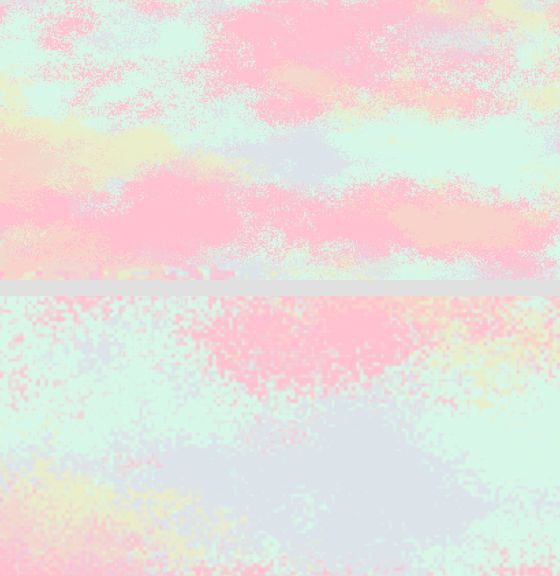
Top: the whole. Bottom: its middle third, enlarged.
This texture is drawn by a WebGL 1 fragment shader. Its source:

```glsl
precision highp float;
// Draws pastel clouds of pink, mint, yellow and lavender with frayed, grainy edges.

#define CLOUD_SCALE vec2(1.8, 4.5)   // first octave, cells per canvas height
#define OCTAVE_STEP vec2(2.2, 1.88)  // wide clouds turn into round grains
#define OCTAVE_GAIN 0.62
#define GRAIN_SCALE 205.0
#define GRAIN_AMOUNT 0.18
#define BLOB_SCALE 42.0
#define BLOB_AMOUNT 0.36
#define STRIP_HEIGHT 0.05
#define PINK vec3(1.0, 0.755, 0.815)
#define MINT vec3(0.845, 0.97, 0.91)
#define YELLOW vec3(0.93, 0.93, 0.765)
#define LAVENDER vec3(0.87, 0.875, 0.915)

uniform vec2 u_resolution;

float hash(vec2 cell) {
  vec3 q = fract(cell.xyx * 0.1031);
  q += dot(q, q.yzx + 33.33);
  return fract((q.x + q.y) * q.z);
}

float valueNoise(vec2 p) {
  vec2 cell = floor(p);
  vec2 f = fract(p);
  f = f * f * (3.0 - 2.0 * f);
  float low = mix(hash(cell), hash(cell + vec2(1.0, 0.0)), f.x);
  float high = mix(hash(cell + vec2(0.0, 1.0)), hash(cell + vec2(1.0, 1.0)), f.x);
  return mix(low, high, f.y);
}

// Rough fractal noise around 0.5
float cloud(vec2 p, float seed) {
  vec2 scale = CLOUD_SCALE;
  float sum = 0.0;
  float total = 0.0;
  float weight = 1.0;
  for (int i = 0; i < 7; i++) {
    sum += weight * valueNoise(p * scale + seed + 19.7 * float(i));
    total += weight;
    weight *= OCTAVE_GAIN;
    scale *= OCTAVE_STEP;
  }
  return sum / total;
}

// Fine grain, swapped for soft blobs along the lower left edge
float grain(vec2 p, float seed, float strip) {
  float fine = GRAIN_AMOUNT * (valueNoise(p * GRAIN_SCALE + seed) - 0.5);
  float blobs = BLOB_AMOUNT * (valueNoise(p * BLOB_SCALE + seed) - 0.5);
  return mix(fine, blobs, strip);
}

float layer(vec2 p, float seed, float strip) {
  return cloud(p, seed) + grain(p, seed + 57.0, strip);
}

void main() {
  vec2 p = gl_FragCoord.xy / u_resolution.y;
  float strip = (1.0 - smoothstep(0.8, 1.1, p.x))
              * (1.0 - smoothstep(0.6 * STRIP_HEIGHT, 1.2 * STRIP_HEIGHT, p.y));

  float pink = smoothstep(0.42, 0.58, layer(p, 11.0, strip));
  float lavender = smoothstep(0.55, 0.65, layer(p, 173.0, strip));
  float yellow = smoothstep(0.52, 0.64, layer(p, 331.0, strip));

  // Tints show most where the pink is thin
  vec3 color = mix(MINT, PINK, pink);
  color = mix(color, LAVENDER, 0.8 * lavender * (1.0 - 0.6 * pink));
  color = mix(color, YELLOW, 0.85 * yellow * (1.0 - 0.5 * pink));
  gl_FragColor = vec4(color, 1.0);
}
```
